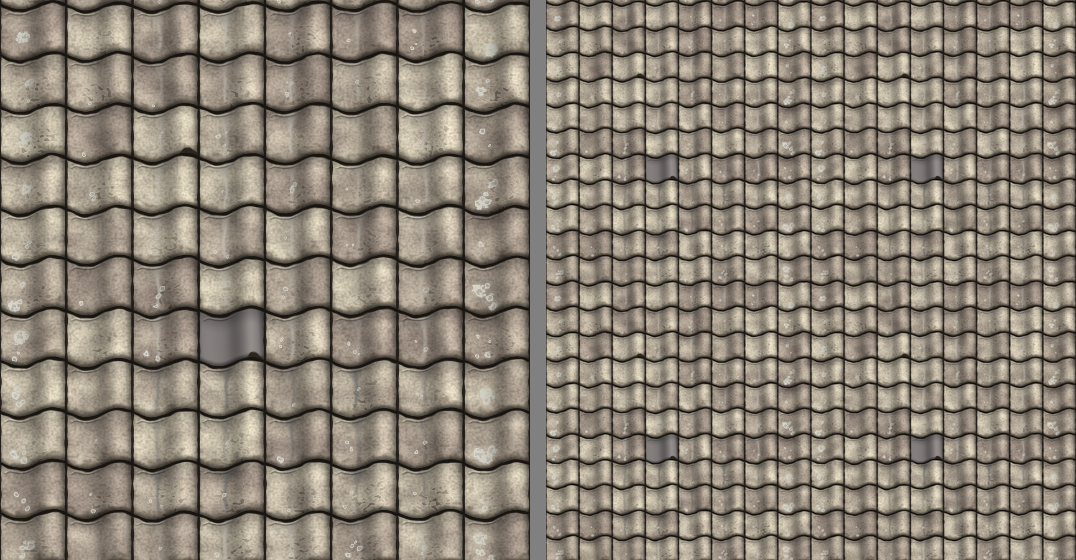
Left, the tile; right, the same tile 2 across and 2 down.
This texture is drawn by a Shadertoy shader. Its source:

```glsl
// Weathered clay pantiles: S-curved tiles in straight columns, overlapping in rows.
// A sine bends each row edge; shading follows the tile profile, and wrapped
// gradient noise plus per-tile hashes add tint, grime, streaks, lichen and chips.

#define TILES vec2(8.0, 11.0)     // repeats across and down
#define ROW_OFFSET 0.885          // height of the first row edge, in rows
#define WAVE 0.09                 // amplitude of the row edge, in rows
#define EDGE_JITTER 0.035         // uneven laying of the tiles
#define GAP 0.028                 // half width of the joint between columns
#define GRIME 0.8
#define LICHEN 0.95
#define PALE_CLAY vec3(0.770, 0.735, 0.655)
#define BROWN_CLAY vec3(0.610, 0.556, 0.510)
#define DARK_JOINT vec3(0.095, 0.080, 0.062)
#define SMOOTH_TILE vec2(3.0, 3.0) // the one grey replacement tile

const float TAU = 6.28319;

vec2 hash2(vec2 p) {
    vec3 q = fract(p.xyx * vec3(0.1031, 0.1030, 0.0973));
    q += dot(q, q.yzx + 33.33);
    return fract((q.xx + q.yz) * q.zy);
}

float corner(vec2 cell, vec2 offset, vec2 period, vec2 f) {
    float angle = TAU * hash2(mod(cell + offset, period) + 7.0).x;
    return dot(vec2(cos(angle), sin(angle)), f - offset);
}

// Gradient noise with a whole number of cells per tile, so it wraps
float noise(vec2 p, vec2 cells) {
    vec2 x = p * cells, period = TILES * cells;
    vec2 i = floor(x), f = fract(x);
    vec2 s = f * f * f * (f * (f * 6.0 - 15.0) + 10.0);
    float low = mix(corner(i, vec2(0, 0), period, f), corner(i, vec2(1, 0), period, f), s.x);
    float high = mix(corner(i, vec2(0, 1), period, f), corner(i, vec2(1, 1), period, f), s.x);
    return mix(low, high, s.y);
}

float bump(float x, float centre, float width) {
    float t = (x - centre) / width;
    return exp(-t * t);
}

// Brightness across the tile: shaded rise, bright crest, short dark fall
float profile(float u) {
    return 0.99 - 0.25 * bump(u, 0.55, 0.13) + 0.16 * bump(u, 0.79, 0.09)
         + 0.05 * bump(u, 0.15, 0.12) - 0.42 * smoothstep(0.88, 1.0, u)
         - 0.12 * smoothstep(0.07, 0.0, u);
}

// Pale crusty rings, thick in the outer columns and sparse elsewhere
float lichen(vec2 t, vec2 id, float wobble) {
    float outer = step(3.4, abs(id.x - 3.5));
    float cover = 0.0;
    for (int i = 0; i < 6; i++) {
        vec2 seed = id + float(i) * vec2(13.0, 29.0) + 3.0;
        vec2 place = hash2(seed), kind = hash2(seed + 57.0);
        vec2 centre = mix(vec2(0.20, 0.13), vec2(0.46, 0.62), place);
        float radius = mix(0.02, mix(0.045, 0.095, outer), kind.x * kind.x);
        float d = length((t - centre) * vec2(1.0, 0.77)) / radius + wobble;
        float ring = bump(d, 0.8, 0.28) + 0.4 * smoothstep(1.0, 0.6, d);
        cover = max(cover, ring * step(kind.y, mix(0.25, 0.6, outer)));
    }
    return min(cover, 1.0);
}

void mainImage(out vec4 fragColor, in vec2 fragCoord) {
    vec2 p = fragCoord / iResolution.xy * TILES;

    // Noise layers
    float broad = noise(p, vec2(2, 2)), medium = noise(p, vec2(6, 5));
    float spots = noise(p, vec2(13, 14)), grain = noise(p, vec2(26, 21));

    // Bend the rows, then shift each edge a little
    vec2 q = p;
    q.y -= ROW_OFFSET - WAVE * sin(TAU * (p.x - 0.05));
    q.y += 0.012 * medium;
    float edge = floor(q.y + 0.5);
    float shift = hash2(mod(vec2(floor(q.x), edge), TILES) + 41.0).x - 0.5;
    q.y += EDGE_JITTER * shift * (1.0 - 2.0 * abs(q.y - edge));
    vec2 id = mod(floor(q), TILES), t = fract(q);
    vec2 rnd = hash2(id + 11.0), rnd2 = hash2(id + 83.0);
    float glazed = 1.0 - step(0.5, length(id - SMOOTH_TILE));
    float worn = 1.0 - glazed;

    // Clay tint and mottling
    vec3 color = mix(BROWN_CLAY, PALE_CLAY, clamp(rnd.x + 0.6 * broad, 0.0, 1.0));
    color = mix(color, vec3(0.50, 0.48, 0.475), glazed);
    color *= 1.0 + worn * (0.15 * broad + 0.12 * medium + 0.13 * spots + 0.17 * grain);

    // Rain streak down the trough of the inner columns
    float inner = step(1.5, id.x) * step(id.x, 6.5) * worn;
    float width = 0.03 + 0.06 * smoothstep(0.65, 0.95, t.y);
    float streak = bump(t.x + 0.05 * broad, 0.40 + 0.05 * (rnd.y - 0.5), width);
    vec3 streakColor = mix(vec3(0.80, 0.78, 0.74), vec3(0.47, 0.47, 0.46), step(id.y, 2.5));
    color = mix(color, streakColor, inner * streak * (0.3 + 0.5 * rnd2.x) * smoothstep(0.0, 0.25, t.y));

    // Grime specks, and dirt gathering at the lower lip
    float zone = bump(t.x, 0.55, 0.32) * smoothstep(0.95, 0.35, t.y);
    float speck = smoothstep(0.14, 0.45, spots + 0.4 * medium + 0.3 * grain) * zone * (0.3 + 0.7 * rnd2.y);
    float lip = smoothstep(0.22, 0.02, t.y + 0.16 * medium + 0.08 * spots);
    color = mix(color, vec3(0.28, 0.245, 0.195), worn * GRIME * clamp(0.75 * speck + 0.5 * lip, 0.0, 1.0));
    color = mix(color, vec3(0.82, 0.82, 0.78), LICHEN * worn * lichen(t, id, 0.7 * spots + 0.5 * grain));

    // Relief: profile, rounded lip, overlap shadow and the ridge beneath it
    float shade = profile(t.x + 0.03 * (t.y - 0.5));
    shade *= mix(0.50, 1.0, smoothstep(0.0, 0.12, t.y));
    shade *= mix(0.76, 1.0, smoothstep(1.0, 0.62, t.y));
    float ridge = 0.90 - 0.09 * bump(t.x, 0.06, 0.06);
    float ridgeSpan = smoothstep(0.04, 0.10, t.x) * smoothstep(0.60, 0.35, t.x);
    shade += ridgeSpan * (0.15 * bump(t.y, ridge + 0.028, 0.016) - 0.24 * bump(t.y, ridge, 0.016));
    color *= shade;

    // Broken corner on a few tiles
    float chip = length((t - vec2(0.85, 0.0)) * vec2(0.75, 1.1)) + 0.05 * medium + 0.03 * spots;
    color = mix(color, DARK_JOINT * 1.8, smoothstep(0.12, 0.08, chip) * max(step(0.965, rnd.y), glazed));

    // Dark joints between columns and under each overlapping row
    float side = min(t.x, 1.0 - t.x) + 0.016 * medium;
    float joint = smoothstep(GAP, 0.010, side);
    float overlap = smoothstep(0.935, 0.97, t.y + 0.025 * medium);
    overlap = max(overlap, smoothstep(0.022, 0.0, t.y));
    color = mix(color, DARK_JOINT, max(0.9 * joint, overlap));

    fragColor = vec4(clamp(color, 0.0, 1.0), 1.0);
}
```
